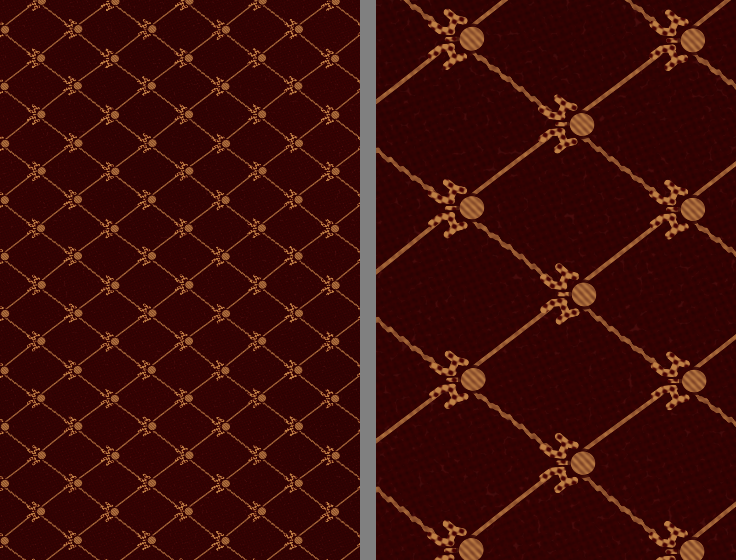
Left: the whole. Right: its middle third, enlarged.
Give the GLSL for this pattern, as a WebGL 1 fragment shader.

```glsl
precision highp float;
uniform vec2 u_resolution;

const float CLOTH_HEIGHT = 768.0; // threads from bottom to top
const vec2 PERIOD = vec2(100.8, 77.8);
const vec2 ANCHOR = vec2(100.3, 27.3);
const vec3 GROUND = vec3(0.195, 0.008, 0.008);
const vec3 COPPER = vec3(0.46, 0.21, 0.125);
const vec3 GOLD = vec3(0.75, 0.50, 0.27);

vec2 hash2(vec2 p) {
  vec2 k = vec2(dot(p, vec2(12.7, 31.1)), dot(p, vec2(26.9, 18.3)));
  return fract(sin(k) * 4375.85);
}

// Distance to the nearest scattered cell point
float cellular(vec2 p) {
  vec2 cell = floor(p);
  vec2 f = fract(p);
  float nearest = 2.0;
  for (int y = -1; y <= 1; y++) {
    for (int x = -1; x <= 1; x++) {
      vec2 o = vec2(float(x), float(y));
      nearest = min(nearest, length(o + hash2(cell + o) - f));
    }
  }
  return nearest;
}

float segment(vec2 p, vec2 a, vec2 b) {
  vec2 d = b - a;
  return length(p - a - d * clamp(dot(p - a, d) / dot(d, d), 0.0, 1.0));
}

float cover(float d, float pixel) {
  return 1.0 - smoothstep(-0.5 * pixel, 0.5 * pixel, d);
}

// Offset from the nearest node of the staggered lattice
vec2 nodeOffset(vec2 u) {
  vec2 a = (fract(u + 0.5) - 0.5) * PERIOD;
  vec2 b = (fract(u) - 0.5) * PERIOD;
  return dot(a, a) < dot(b, b) ? a : b;
}

// Distance to parallel lines at whole values of t
float diagonal(float t, float halfWidth) {
  return abs(fract(t + 0.5) - 0.5) / length(1.0 / PERIOD) - halfWidth;
}

// Mirrored pair of forked leaves
float leaves(vec2 p) {
  vec2 q = vec2(p.x, abs(p.y));
  float upper = min(segment(q, vec2(-2.5, 4.5), vec2(-0.5, 9.0)),
                    segment(q, vec2(-0.5, 9.0), vec2(-4.0, 12.0)));
  upper = min(upper, segment(q, vec2(-0.5, 9.0), vec2(3.5, 8.0)));
  float side = min(segment(q, vec2(-2.0, 3.5), vec2(-7.0, 4.0)),
                   segment(q, vec2(-7.0, 4.0), vec2(-11.0, 7.0)));
  float stem = segment(q, vec2(-4.0, 0.0), vec2(1.0, 0.0)) + 0.5;
  return min(min(upper, side) - 1.7, stem - 1.5);
}

float bud(vec2 p) {
  return length((p - vec2(7.3, 0.0)) * vec2(0.95, 1.0)) - 5.3;
}

// Raised stitches along two crossing thread directions
float stitches(vec2 p, float pitch) {
  vec2 w = vec2(p.x + 0.5 * p.y, p.y - 0.35 * p.x) * 6.2832 / pitch;
  return 0.5 + 0.25 * (sin(w.x) + sin(w.y));
}

void main() {
  vec2 p = gl_FragCoord.xy / u_resolution.y * CLOTH_HEIGHT;
  float pixel = CLOTH_HEIGHT / u_resolution.y;

  // Slight pull in the cloth
  vec2 pull = 0.5 * vec2(sin(p.y * 0.031) + sin(p.x * 0.017),
                         sin(p.x * 0.043 + 1.0) + sin(p.y * 0.057));
  vec2 u = (p + pull - ANCHOR) / PERIOD;
  vec2 node = nodeOffset(u);
  float grain = cellular(p / 2.6);
  float stitch = stitches(p, 3.9);

  // Ground weave with faint lighter flecks and broad shading
  float shade = 1.0 + 0.05 * sin(p.x * 0.011 - 0.8) * sin(p.y * 0.007 + 0.4);
  vec3 color = GROUND * shade * (0.88 + 0.24 * stitch);
  color += vec3(0.07, 0.035, 0.035) * smoothstep(0.65, 1.0, grain);
  color *= 1.0 - 0.12 * smoothstep(0.4, 0.0, grain);

  // Lattice: smooth rising threads, stepped falling threads
  float steps = 0.007 * sin(p.x * 1.05) + 0.003 * sin(p.x * 2.3);
  float rising = diagonal(u.x - u.y, 0.95);
  float falling = diagonal(u.x + u.y + steps, 1.0);
  float lattice = max(cover(rising, pixel), cover(falling, pixel) * 0.92);
  lattice *= smoothstep(8.0, 11.0, length(node));
  vec3 lineColor = mix(COPPER, GOLD, 0.4 + 0.5 * stitch);
  color = mix(color, lineColor, lattice * (0.98 - 0.2 * grain));

  // Motif: speckled leaves and a hatched bud
  float leaf = cover(leaves(node), pixel);
  float budDistance = bud(node);
  float dark = cover(budDistance - 1.4, pixel);
  float ball = cover(budDistance, pixel);
  float hatch = 0.5 + 0.5 * sin((node.x + node.y) * 1.7);
  vec3 leafColor = mix(GROUND * 1.4, GOLD, smoothstep(0.1, 0.7, stitch));
  vec3 ballColor = mix(COPPER * 0.9, GOLD, 0.25 + 0.5 * hatch + 0.2 * stitch);
  color = mix(color, leafColor, leaf);
  color = mix(color, GROUND, dark * 0.8);
  color = mix(color, ballColor, ball);

  gl_FragColor = vec4(color, 1.0);
}
```
